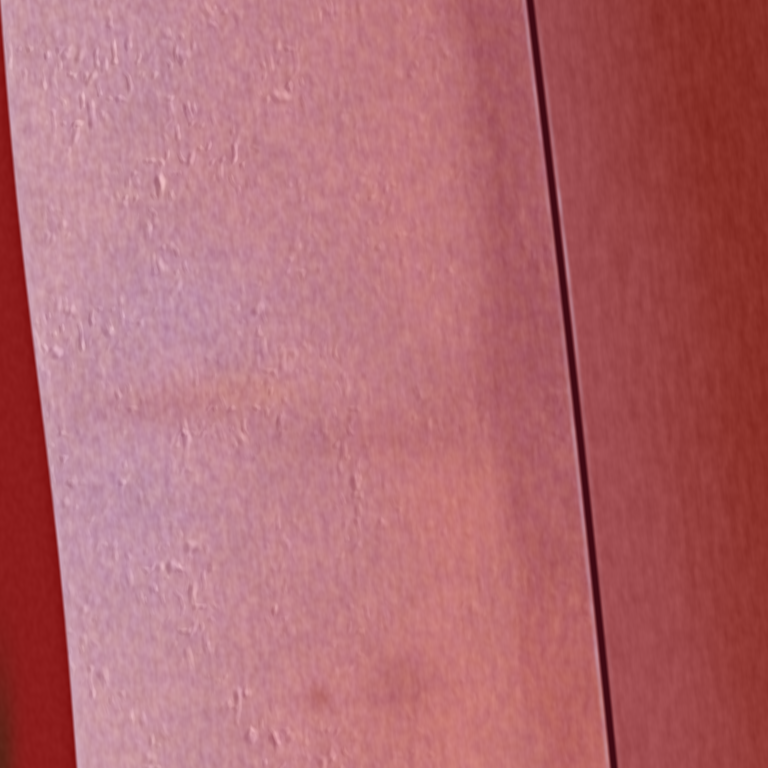
Reproduce this texture procedurally as a WebGL 2 fragment shader.

```glsl
#version 300 es
precision highp float;
// Polished red wood: a glossy pink board between a dark strip and a shaded board.
uniform vec2 u_resolution;
out vec4 fragColor;

const vec3 LAVENDER = vec3(0.74, 0.57, 0.68);
const vec3 PALE     = vec3(0.78, 0.58, 0.63);
const vec3 ROSE     = vec3(0.76, 0.51, 0.55);
const vec3 CORAL    = vec3(0.79, 0.46, 0.44);
const vec3 MAROON   = vec3(0.65, 0.34, 0.37);
const vec3 BRICK    = vec3(0.62, 0.30, 0.32);
const vec3 RUST     = vec3(0.53, 0.18, 0.15);
const vec3 STRIP    = vec3(0.55, 0.11, 0.11);
const vec3 GROOVE   = vec3(0.25, 0.03, 0.07);
const vec3 GLINT    = vec3(0.80, 0.67, 0.75);

vec2 hashGradient(vec2 cell) {
  vec3 h = fract(cell.xyx * vec3(0.1031, 0.1030, 0.0973));
  h += dot(h, h.yzx + 33.33);
  float angle = 6.2832 * fract((h.x + h.y) * h.z);
  return vec2(cos(angle), sin(angle));
}

float gradientNoise(vec2 p) {
  vec2 i = floor(p), f = fract(p);
  vec2 w = f * f * f * (f * (f * 6.0 - 15.0) + 10.0);
  vec2 e = vec2(1.0, 0.0);
  float a = dot(hashGradient(i), f);
  float b = dot(hashGradient(i + e.xy), f - e.xy);
  float c = dot(hashGradient(i + e.yx), f - e.yx);
  float d = dot(hashGradient(i + e.xx), f - e.xx);
  return mix(mix(a, b, w.x), mix(c, d, w.x), w.y);
}

float fbm(vec2 p) {
  float sum = 0.0, amp = 0.6;
  for (int k = 0; k < 4; k++) {
    sum += amp * gradientNoise(p);
    p = p * 2.03 + 17.3;
    amp *= 0.5;
  }
  return sum;
}

// Soft elliptical patch, 1 at its centre.
float patchAt(vec2 p, vec2 centre, vec2 radius) {
  vec2 d = (p - centre) / radius;
  return exp(-dot(d, d));
}

// Sparse pores: only the peaks of stretched noise, lit on one side.
float pores(vec2 g, vec2 freq) {
  float lit = smoothstep(0.22, 0.60, gradientNoise(g * freq));
  float dark = smoothstep(0.22, 0.60, gradientNoise(g * freq + vec2(0.6, 0.15)));
  return lit - 0.8 * dark;
}

// across: 0 at the left edge of the board, 1 at the groove.
vec3 glossyBoard(vec2 p, vec2 g, float across) {
  float cloud = fbm(g * vec2(9.0, 6.0));
  float s = across + 0.16 * cloud;
  vec3 c = mix(PALE, ROSE, smoothstep(0.05, 0.5, s));
  c = mix(c, vec3(0.75, 0.46, 0.48), smoothstep(0.45, 0.85, s));
  c = mix(c, LAVENDER, 0.60 * patchAt(p, vec2(0.23, 0.60), vec2(0.13, 0.09)));
  c = mix(c, LAVENDER, 0.60 * patchAt(p, vec2(0.15, 0.34), vec2(0.12, 0.15)));
  c = mix(c, LAVENDER, 0.30 * patchAt(p, vec2(0.18, 0.93), vec2(0.12, 0.10)));
  c = mix(c, CORAL, 0.60 * patchAt(p, vec2(0.61, 0.34), vec2(0.10, 0.12)));
  c = mix(c, CORAL, 0.70 * patchAt(p, vec2(0.58, 0.06), vec2(0.19, 0.17)));
  c = mix(c, vec3(0.80, 0.54, 0.52), 0.60 * patchAt(p, vec2(0.33, 0.49), vec2(0.09, 0.025)));
  c = mix(c, MAROON, 0.30 * patchAt(p, vec2(0.50, 0.43), vec2(0.11, 0.04)));
  c = mix(c, MAROON, 0.25 * patchAt(p, vec2(0.22, 0.47), vec2(0.10, 0.03)));
  c = mix(c, MAROON, 0.40 * patchAt(p, vec2(0.53, 0.11), vec2(0.045, 0.04)));
  c = mix(c, BRICK, 0.60 * patchAt(p, vec2(0.415, 0.092), vec2(0.017, 0.018)));
  // Shaded band beside the groove, warmer towards the bottom.
  vec3 band = mix(vec3(0.73, 0.39, 0.38), MAROON, smoothstep(0.0, 0.5, p.y));
  c = mix(c, band, 0.85 * smoothstep(0.80, 0.89, across + 0.08 * cloud));
  c = mix(c, MAROON, 0.50 * patchAt(p, vec2(0.65, 0.49), vec2(0.07, 0.05)));
  return c + 0.05 * cloud;
}

void main() {
  vec2 p = gl_FragCoord.xy / u_resolution;
  float soft = 0.7 / u_resolution.x + 0.0018;
  float t = 1.0 - p.y;
  float leftEdge = 0.1 * t - 0.004 * sin(6.2832 * t);
  float seam = 0.690 + 0.1095 * t + 0.003 * sin(3.1416 * t);
  float fromLeft = p.x - leftEdge, fromSeam = p.x - seam;
  float across = fromLeft / (seam - leftEdge);
  vec2 g = vec2(p.x - 0.1 * t, p.y); // coordinates along the grain
  float mottle = gradientNoise(g * vec2(120.0, 62.0)) + 0.7 * gradientNoise(g * vec2(190.0, 110.0) + 5.3);
  float tint = gradientNoise(g * vec2(60.0, 38.0) + 9.1);
  float streaks = fbm(g * vec2(100.0, 16.0));

  // Pores cluster in the rougher upper left.
  vec3 board = glossyBoard(p, g, across);
  float rough = mix(1.0, 0.3, smoothstep(0.25, 0.85, across)) * mix(0.65, 1.0, p.y);
  float cluster = smoothstep(-0.25, 0.35, gradientNoise(g * vec2(13.0, 9.0) + 2.4));
  float relief = pores(g, vec2(88.0, 36.0)) + 0.8 * pores(g + 3.7, vec2(125.0, 62.0));
  board += rough * cluster * relief * vec3(0.15, 0.17, 0.16);
  board += (0.4 + 0.6 * rough) * mottle * vec3(0.055, 0.07, 0.065);
  board += tint * vec3(0.025, 0.03, -0.015);
  float rim = exp(-max(fromLeft, 0.0) / 0.010) * (0.6 + 0.5 * streaks);
  board = mix(board, GLINT, clamp(rim, 0.0, 1.0));

  // Shaded board darkens and reddens to the right.
  float shade = smoothstep(0.03, 0.30, fromSeam + 0.05 * p.y + 0.05 * fbm(g * vec2(16.0, 4.0)));
  vec3 side = mix(BRICK, RUST, shade);
  side += vec3(0.02, 0.005, 0.0) * t + 0.022 * mottle + 0.02 * tint;

  vec3 col = mix(board, side, smoothstep(-soft, soft, fromSeam));
  col += 0.05 * streaks;

  // Groove with a thin, broken glint on each lip.
  float rightGlint = 0.10 + 0.50 * patchAt(p, vec2(seam, 0.68), vec2(1.0, 0.18));
  float leftGlint = 0.45 - 0.25 * patchAt(p, vec2(seam, 0.65), vec2(1.0, 0.17));
  float broken = 0.9 + 0.5 * gradientNoise(vec2(p.y * 30.0, 4.5));
  col = mix(col, GLINT, broken * leftGlint * exp(-pow((fromSeam + 0.0080) / 0.0028, 2.0)));
  col = mix(col, GLINT, broken * rightGlint * exp(-pow((fromSeam - 0.0080) / 0.0028, 2.0)));
  col = mix(col, GROOVE, 1.0 - smoothstep(0.0045 - soft, 0.0045 + soft, abs(fromSeam)));

  // Dark strip at the far left, browner in the lower corner.
  vec3 strip = mix(STRIP, vec3(0.36, 0.14, 0.09), patchAt(p, vec2(0.0), vec2(0.02, 0.13)));
  strip += 0.02 * mottle - 0.07 * exp(-abs(fromLeft) / 0.006);
  col = mix(strip, col, smoothstep(-soft, soft, fromLeft));
  fragColor = vec4(clamp(col, 0.0, 1.0), 1.0);
}
```
